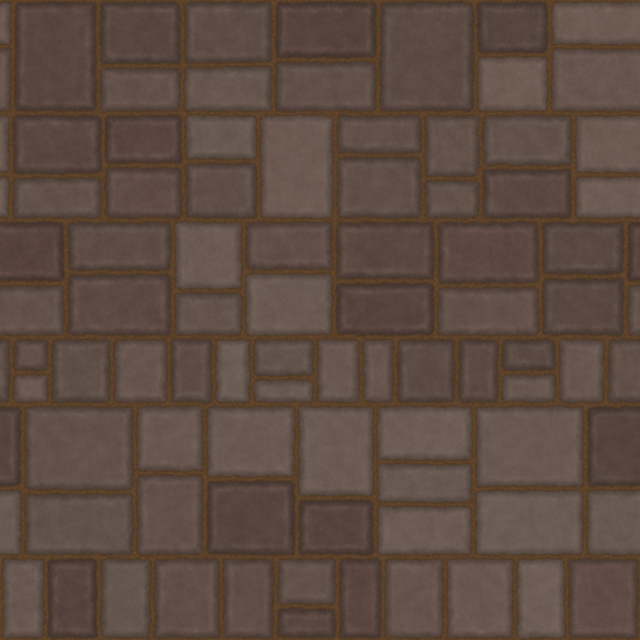
A Shadertoy shader for this texture:

```glsl
// Weathered brown stone paving: six uneven courses of split blocks in sandy mortar.

#define SEED 4.0          // picks another random layout
#define JITTER 0.46       // irregularity of joint spacing, in cells
#define HALF_GAP 0.0042   // half the mortar width
#define CORNER 0.006      // corner radius of a stone
#define WOBBLE 0.0019     // raggedness of the stone edges
#define BEVEL 0.012       // width of the dark border inside a stone
#define RIM_LIGHT 0.035   // worn highlight inside the border
#define MOTTLE 0.030      // strength of the surface blotches

const int ROWS = 6;
// Courses from the bottom up: lower edges, stones across, first joint.
const float ROW_EDGE[7] = float[](0.0, 0.130, 0.368, 0.473, 0.656, 0.823, 1.0);
const float ROW_COUNT[6] = float[](11.0, 7.0, 13.0, 7.0, 8.0, 7.0);
const float ROW_SHIFT[6] = float[](0.072, 0.036, 0.018, 0.103, 0.017, 0.020);

const vec3 STONE_DARK = vec3(0.335, 0.262, 0.235);
const vec3 STONE_LIGHT = vec3(0.430, 0.365, 0.330);
const vec3 MORTAR = vec3(0.365, 0.260, 0.165);

float hash(vec2 p) {
    return fract(sin(dot(p + SEED, vec2(127.1, 311.7))) * 43758.55);
}

// Layered, rotated and bent sines, roughly -1 to 1.
float sines(vec2 p) {
    float sum = 0.0, amp = 0.55;
    for (int i = 0; i < 4; i++) {
        sum += amp * sin(p.x + 1.4 * sin(0.8 * p.y)) * cos(p.y + 1.4 * sin(0.7 * p.x));
        p = mat2(1.52, 1.14, -1.14, 1.52) * p + 2.7;
        amp *= 0.7;
    }
    return sum;
}

// Position of joint k among n cells; both end joints stay fixed.
float joint(float k, float n, float seed) {
    float inner = step(0.5, k) * step(k, n - 0.5);
    return (k + inner * JITTER * (hash(vec2(k, seed)) - 0.5)) / n;
}

// Start, end and index of the uneven cell that holds u.
vec3 span(float u, float n, float seed) {
    float k = min(floor(u * n), n - 1.0);
    if (u < joint(k, n, seed)) k -= 1.0;
    else if (u > joint(k + 1.0, n, seed)) k += 1.0;
    k = clamp(k, 0.0, n - 1.0);
    return vec3(joint(k, n, seed), joint(k + 1.0, n, seed), k);
}

float roundedBox(vec2 p, vec2 halfSize, float radius) {
    vec2 q = abs(p) - halfSize + radius;
    return length(max(q, 0.0)) + min(max(q.x, q.y), 0.0) - radius;
}

void mainImage(out vec4 fragColor, in vec2 fragCoord) {
    vec2 uv = fragCoord / iResolution.y;
    vec2 ragged = vec2(sines(uv * 110.0), sines(uv * 110.0 + 31.0));
    vec2 p = fract(uv + WOBBLE * ragged);

    // Course
    int row = 0;
    for (int i = 1; i < ROWS; i++) if (p.y >= ROW_EDGE[i]) row = i;
    float rowSeed = float(row) * 7.3;
    float bottom = ROW_EDGE[row];
    float height = ROW_EDGE[row + 1] - bottom;

    // Column, then its split into one to three stones; tall courses split more
    vec2 q = vec2(fract(p.x - ROW_SHIFT[row]), (p.y - bottom) / height);
    vec3 column = span(q.x, ROW_COUNT[row], rowSeed);
    float columnSeed = rowSeed + 1.7 * column.z + 50.0;
    float chance = hash(vec2(columnSeed, 3.0));
    float tall = step(0.15, height);
    float pieces = 1.0 + step(chance, mix(0.2, 0.93, tall)) + tall * step(chance, 0.07);
    vec3 piece = span(q.y, pieces, columnSeed);

    // Distance to the stone outline, negative inside
    vec2 low = vec2(column.x, piece.x * height);
    vec2 high = vec2(column.y, piece.y * height);
    vec2 local = vec2(q.x, q.y * height) - 0.5 * (low + high);
    float d = roundedBox(local, 0.5 * (high - low) - HALF_GAP, CORNER);

    // Stone: own tone, blotches, dark border and worn rim
    vec2 id = vec2(columnSeed, piece.z + 11.0);
    float tone = hash(id);
    float blotch = sines(uv * 85.0 + 20.0 * tone);
    float grain = sines(uv * 420.0);
    vec3 stone = mix(STONE_DARK, STONE_LIGHT, tone);
    stone += (hash(id + 5.0) - 0.5) * vec3(-0.008, 0.008, 0.004);
    stone += MOTTLE * (0.55 * blotch + 0.35 * grain);
    stone *= mix(0.76, 1.0, smoothstep(-0.002, BEVEL, -d));
    float rim = (-d - BEVEL) / 0.004;
    stone += RIM_LIGHT * exp(-rim * rim) * (1.0 - 0.75 * tone) * (0.7 + 0.4 * blotch);

    // Mortar: sandy grain, shaded beside the stones
    vec3 mortar = MORTAR * (1.0 + 0.10 * grain);
    mortar *= mix(0.88, 1.0, smoothstep(0.0, HALF_GAP, d));

    float soft = max(0.0018, 0.75 / iResolution.y);
    fragColor = vec4(mix(stone, mortar, smoothstep(-soft, soft, d)), 1.0);
}
```
